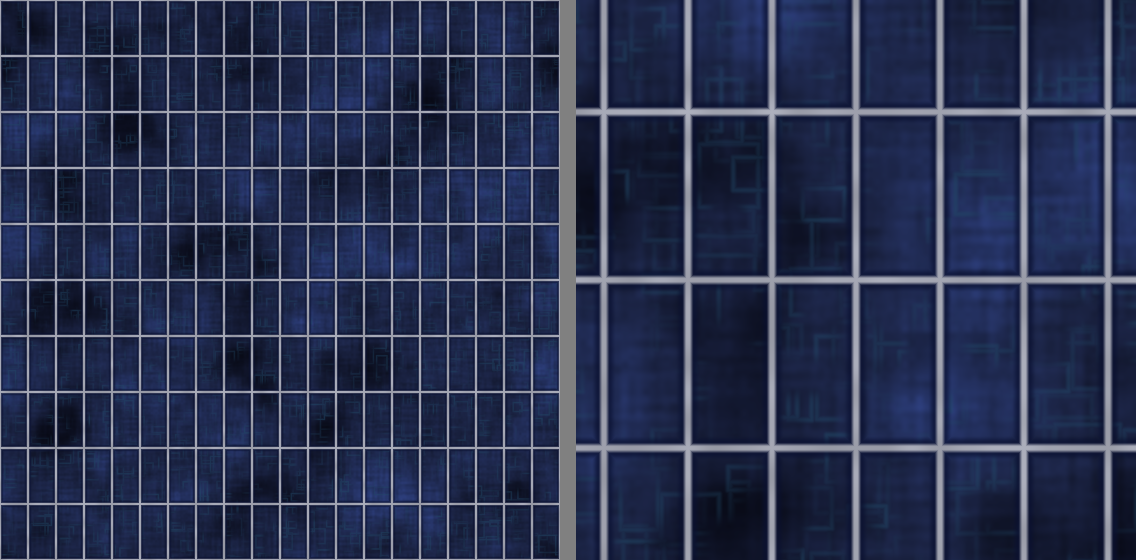
Left: the whole. Right: its middle third, enlarged.
Give the GLSL for this texture, as a three.js fragment shader.

```glsl
varying vec2 vUv;

const vec2 CELLS = vec2(20.0, 10.0);
const float CRYSTALS = 44.0;

const vec3 DEEP_NAVY = vec3(0.035, 0.045, 0.10);
const vec3 BASE_NAVY = vec3(0.105, 0.138, 0.265);
const vec3 BRIGHT_BLUE = vec3(0.155, 0.215, 0.43);
const vec3 TRACE_TEAL = vec3(0.13, 0.29, 0.41);
const vec3 SHADOW_BLUE = vec3(0.035, 0.06, 0.19);
const vec3 WIRE_SILVER = vec3(0.64, 0.65, 0.70);

float hash(vec2 p, float seed) {
  vec3 q = fract(vec3(p.xyx + seed) * vec3(0.1031, 0.1030, 0.0973));
  q += dot(q, q.yzx + 33.33);
  return fract((q.x + q.y) * q.z);
}

// Value noise that wraps after a whole number of periods
float wrapNoise(vec2 uv, vec2 period, float seed) {
  vec2 p = uv * period;
  vec2 i = floor(p);
  vec2 f = fract(p);
  f = f * f * (3.0 - 2.0 * f);
  vec2 a = mod(i, period);
  vec2 b = mod(i + 1.0, period);
  float low = mix(hash(a, seed), hash(vec2(b.x, a.y), seed), f.x);
  float high = mix(hash(vec2(a.x, b.y), seed), hash(b, seed), f.x);
  return mix(low, high, f.y);
}

float boxOutline(vec2 p, vec2 halfSize) {
  vec2 d = abs(p) - halfSize;
  return abs(length(max(d, 0.0)) + min(max(d.x, d.y), 0.0));
}

// Faint overlapping rectangles, one per wrapped grid cell
float crystalTraces(vec2 uv, float count, float halfWidth) {
  vec2 p = uv * count;
  vec2 home = floor(p);
  float trace = 0.0;
  for (int y = -1; y <= 1; y++) {
    for (int x = -1; x <= 1; x++) {
      vec2 cell = home + vec2(float(x), float(y));
      vec2 id = mod(cell, count);
      vec2 center = cell + vec2(hash(id, 3.0), hash(id, 7.0));
      vec2 halfSize = mix(vec2(0.2), vec2(0.85), vec2(hash(id, 11.0), hash(id, 17.0)));
      float line = 1.0 - smoothstep(0.0, halfWidth, boxOutline(p - center, halfSize));
      trace = max(trace, line * hash(id, 23.0));
    }
  }
  return trace;
}

// Distance in canvas units to the nearest wire on each axis
vec2 wireDistance(vec2 uv, vec2 cells) {
  return abs(fract(uv * cells + 0.5) - 0.5) / cells;
}

float wireBand(vec2 dist, float inner, float outer) {
  vec2 band = 1.0 - smoothstep(vec2(inner), vec2(outer), dist);
  return max(band.x, band.y);
}

vec3 siliconColor(vec2 uv) {
  // Cloudy tone with slight variation from cell to cell
  float tone = 0.58 * wrapNoise(uv, vec2(9.0), 31.0)
             + 0.27 * wrapNoise(uv, vec2(17.0), 37.0)
             + 0.15 * wrapNoise(uv, vec2(38.0), 41.0);
  tone += 0.07 * (hash(mod(floor(uv * CELLS), CELLS), 43.0) - 0.5);
  vec3 color = mix(DEEP_NAVY, BASE_NAVY, smoothstep(0.12, 0.50, tone));
  color = mix(color, BRIGHT_BLUE, smoothstep(0.48, 0.88, tone));

  // Brushed streaks and fine grain
  float streak = wrapNoise(uv, vec2(210.0, 26.0), 47.0)
               + wrapNoise(uv, vec2(26.0, 210.0), 53.0) - 1.0;
  float grain = wrapNoise(uv, vec2(240.0), 59.0) - 0.5;
  color *= 1.0 + 0.20 * streak + 0.10 * grain;

  // Crystal edges, broken up by a patchy mask
  float patches = smoothstep(0.25, 0.80, wrapNoise(uv, vec2(52.0), 61.0));
  float trace = crystalTraces(uv, CRYSTALS, 0.12) * patches;
  return mix(color, TRACE_TEAL, 0.50 * trace);
}

void main() {
  vec2 dist = wireDistance(vUv, CELLS);
  vec3 color = siliconColor(vUv);
  color = mix(color, SHADOW_BLUE, 0.70 * wireBand(dist, 0.003, 0.0075));

  // Silver wires with mild wear
  float wear = 0.92 + 0.14 * wrapNoise(vUv, vec2(60.0), 67.0);
  color = mix(color, WIRE_SILVER * wear, wireBand(dist, 0.0007, 0.0035));
  gl_FragColor = vec4(color, 1.0);
}
```
